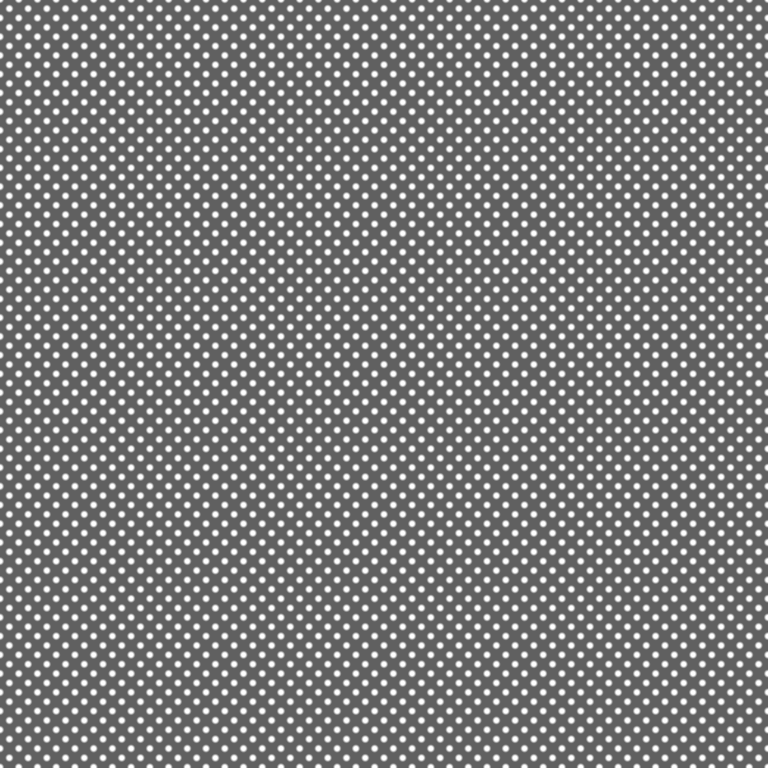
Give the GLSL for this pattern, as a Shadertoy shader.

```glsl
const float REPEATS = 41.0;                   // cells across and down
const vec2  LATTICE_SHIFT = vec2(0.0, 0.04);  // in cells
const float DOT_RADIUS = 0.168;               // in cells
const float EDGE_SOFTNESS = 0.082;            // half width of the dot rim, in cells
const vec3  GROUND_COLOR = vec3(0.376);
const vec3  DOT_COLOR = vec3(1.0);

// Distance to the nearest point of the integer lattice
float latticeDistance(vec2 p) {
    return length(fract(p + 0.5) - 0.5);
}

// Signed distance to dots on cell corners and cell centres
float staggeredDots(vec2 p) {
    return min(latticeDistance(p), latticeDistance(p + 0.5)) - DOT_RADIUS;
}

void mainImage(out vec4 fragColor, in vec2 fragCoord) {
    vec2 cell = fragCoord / iResolution.xy * REPEATS - LATTICE_SHIFT;

    // Soft rim, never narrower than one pixel
    float pixelSize = REPEATS / min(iResolution.x, iResolution.y);
    float rim = max(EDGE_SOFTNESS, pixelSize);
    float coverage = 1.0 - smoothstep(-rim, rim, staggeredDots(cell));

    fragColor = vec4(mix(GROUND_COLOR, DOT_COLOR, coverage), 1.0);
}
```
